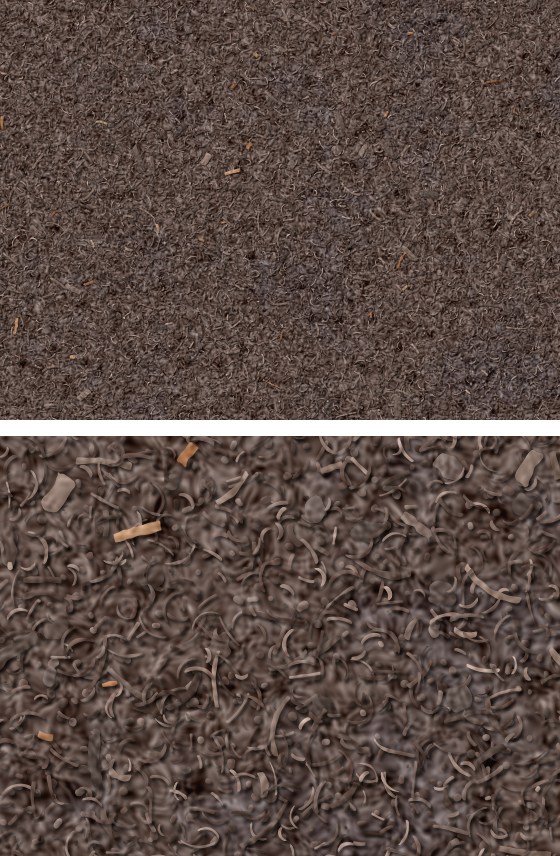
Top, the full canvas; bottom, a detail of the centre.
A WebGL 2 fragment shader for this texture:

```glsl
#version 300 es
precision highp float;
precision highp int;

uniform vec2 u_resolution;
out vec4 outColor;

// Lengths are fractions of the canvas height.
const float BASE_TONE = 0.375;
const vec3 DRY_OFFSET = vec3(0.0, 0.07, 0.098);
const vec3 DAMP_OFFSET = vec3(0.0, 0.05, 0.052);
const float DAMP_DARKENING = 0.045;
const float PIT_DEPTH = 0.13;
const vec2 LIGHT_DIR = vec2(-0.6, 0.8);
const float SHADOW_LENGTH = 0.0027;
const float SHADOW_BLUR = 0.0022;
const float SHADOW_STRENGTH = 0.48;
const float GRAIN_ON_PIECES = 0.24;

struct Layer {
    float cells;       // grid cells per canvas height
    float density;     // chance that a cell holds a piece
    vec2 halfLength;   // least, greatest
    vec2 halfWidth;    // least, greatest
    float corner;      // 0 square, 1 round
    float bend;
    float roughness;
    float relief;      // light across the width
    vec3 usualColor;
    vec3 rareColor;
};

const Layer CRUMBS = Layer(72.0, 0.9, vec2(0.002, 0.0048), vec2(0.0014, 0.0034),
    1.0, 0.0, 0.003, 0.09, vec3(0.32, 0.25, 0.22), vec3(0.50, 0.43, 0.40));
const Layer PEBBLES = Layer(14.0, 0.32, vec2(0.007, 0.017), vec2(0.005, 0.011),
    1.0, 0.1, 0.006, 0.06, vec3(0.34, 0.275, 0.25), vec3(0.43, 0.37, 0.35));
const Layer FIBRES = Layer(48.0, 0.85, vec2(0.005, 0.015), vec2(0.0007, 0.0016),
    1.0, 0.6, 0.0012, 0.05, vec3(0.36, 0.28, 0.25), vec3(0.63, 0.54, 0.50));
const Layer TWIGS = Layer(23.0, 0.65, vec2(0.009, 0.026), vec2(0.001, 0.0029),
    0.5, 0.35, 0.002, 0.06, vec3(0.34, 0.27, 0.24), vec3(0.60, 0.51, 0.46));
const Layer CHIPS = Layer(9.0, 0.3, vec2(0.013, 0.032), vec2(0.003, 0.0085),
    0.5, 0.12, 0.004, 0.05, vec3(0.37, 0.31, 0.285), vec3(0.52, 0.44, 0.40));
const Layer SPLINTERS = Layer(9.0, 0.24, vec2(0.006, 0.024), vec2(0.0013, 0.0042),
    0.3, 0.2, 0.003, 0.06, vec3(0.60, 0.40, 0.27), vec3(0.72, 0.61, 0.50));
const Layer SPECKS = Layer(18.0, 0.16, vec2(0.0014, 0.0035), vec2(0.001, 0.0025),
    0.8, 0.0, 0.002, 0.05, vec3(0.60, 0.51, 0.45), vec3(0.80, 0.74, 0.66));

vec3 hash3(vec2 cell, int seed) {
    uvec3 v = uvec3(ivec3(ivec2(cell), seed)) * 1664525u + 1013904223u;
    for (int i = 0; i < 2; i++) {
        v.x += v.y * v.z;
        v.y += v.z * v.x;
        v.z += v.x * v.y;
        v ^= v >> 16u;
    }
    return vec3(v & 0xffffu) / 65535.0;
}

float cornerSlope(vec2 cell, vec2 corner, vec2 f, int seed) {
    return dot(hash3(cell + corner, seed).xy * 2.0 - 1.0, f - corner);
}

float gradientNoise(vec2 p, int seed) {
    vec2 c = floor(p), f = p - c;
    vec2 u = f * f * f * (f * (f * 6.0 - 15.0) + 10.0);
    float below = mix(cornerSlope(c, vec2(0, 0), f, seed), cornerSlope(c, vec2(1, 0), f, seed), u.x);
    float above = mix(cornerSlope(c, vec2(0, 1), f, seed), cornerSlope(c, vec2(1, 1), f, seed), u.x);
    return mix(below, above, u.y);
}

float pieceDistance(vec2 q, vec2 halfSize, float corner, float bend) {
    q.y += bend * (q.x * q.x / halfSize.x - 0.3 * halfSize.x);
    float radius = corner * min(halfSize.x, halfSize.y);
    vec2 e = abs(q) - halfSize + radius;
    return length(max(e, 0.0)) + min(max(e.x, e.y), 0.0) - radius;
}

// Lays one layer of lit, shadow-casting pieces over the ground.
void scatter(inout vec3 col, vec2 p, Layer kind, int seed, float grain, float edge) {
    vec2 home = floor(p * kind.cells);
    for (int i = 0; i < 9; i++) {
        vec2 cell = home + vec2(i % 3 - 1, i / 3 - 1);
        vec3 look = hash3(cell, seed + 2);
        if (look.x > kind.density) continue;
        vec3 place = hash3(cell, seed);
        vec3 form = hash3(cell, seed + 1);

        float angle = place.z * 6.2832;
        vec2 along = vec2(cos(angle), sin(angle));
        vec2 across = vec2(-along.y, along.x);
        vec2 d = p - (cell + place.xy) / kind.cells;
        vec2 q = vec2(dot(d, along), dot(d, across));
        vec2 light = vec2(dot(LIGHT_DIR, along), dot(LIGHT_DIR, across));
        vec2 halfSize = vec2(mix(kind.halfLength.x, kind.halfLength.y, form.x * form.x),
                             mix(kind.halfWidth.x, kind.halfWidth.y, form.y));
        float bend = kind.bend * (form.z * 2.0 - 1.0);
        float ragged = kind.roughness * edge;

        float shadow = pieceDistance(q + light * SHADOW_LENGTH, halfSize, kind.corner, bend) + ragged;
        col *= 1.0 - SHADOW_STRENGTH * (1.0 - smoothstep(-SHADOW_BLUR, SHADOW_BLUR, shadow));

        float dist = pieceDistance(q, halfSize, kind.corner, bend) + ragged;
        float cover = clamp(0.5 - dist * u_resolution.y, 0.0, 1.0);
        if (cover <= 0.0) continue;
        float slope = dot(clamp(q / halfSize, -1.0, 1.0), light);
        float streak = gradientNoise(q * vec2(45.0, 260.0) + place.xy * 50.0, seed);
        vec3 paint = mix(kind.usualColor, kind.rareColor, look.y * look.y) * (0.8 + 0.35 * look.z);
        paint += kind.relief * slope + GRAIN_ON_PIECES * grain + 0.1 * streak;
        col = mix(col, paint, cover);
    }
}

void main() {
    vec2 p = gl_FragCoord.xy / u_resolution.y;

    // Crumbly ground: warped noise from clods down to grains
    vec2 w = p + 0.014 * vec2(gradientNoise(p * 34.0, 1), gradientNoise(p * 34.0, 2));
    float edge = gradientNoise(w * 95.0, 3);
    float grain = gradientNoise(w * 175.0, 4);
    float clods = gradientNoise(w * 20.0, 5);
    float lumps = gradientNoise(w * 48.0, 6);
    float tone = BASE_TONE + 0.1 * clods + 0.2 * lumps + 0.27 * edge + 0.3 * grain;
    tone -= PIT_DEPTH * smoothstep(0.08, 0.4, gradientNoise(w * 27.0, 7));

    // Damp, cooler patches
    float damp = smoothstep(-0.05, 0.4, gradientNoise(p * 4.5, 8) + 0.5 * clods);
    vec3 col = max(vec3(tone - DAMP_DARKENING * damp) - mix(DRY_OFFSET, DAMP_OFFSET, damp), 0.03);

    // Debris, from the lowest layer to the top
    scatter(col, p, CRUMBS, 10, grain, edge);
    scatter(col, p, FIBRES, 20, grain, edge);
    scatter(col, p, PEBBLES, 30, grain, edge);
    scatter(col, p, TWIGS, 40, grain, edge);
    scatter(col, p, FIBRES, 50, grain, edge);
    scatter(col, p, CHIPS, 60, grain, edge);
    scatter(col, p, SPLINTERS, 70, grain, edge);
    scatter(col, p, SPECKS, 80, grain, edge);
    outColor = vec4(clamp(col, 0.0, 1.0), 1.0);
}
```
